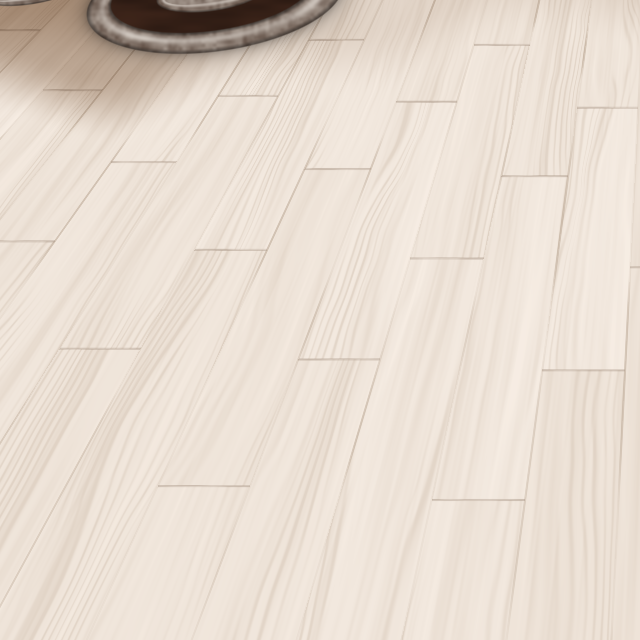
This texture is drawn by a WebGL 1 fragment shader. Its source:

```glsl
precision highp float;
uniform vec2 u_resolution;

float hash(vec2 p) {
  p = fract(p * vec2(0.1031, 0.1137));
  p += dot(p, p.yx + 33.33);
  return fract((p.x + p.y) * p.x * 7.13);
}

float noise(vec2 p) {
  vec2 i = floor(p), f = fract(p);
  f = f * f * (3.0 - 2.0 * f);
  return mix(mix(hash(i), hash(i + vec2(1.0, 0.0)), f.x),
             mix(hash(i + vec2(0.0, 1.0)), hash(i + vec2(1.0, 1.0)), f.x), f.y);
}

// Approximate signed distance to an ellipse tilted by 8 degrees
float ellipse(vec2 p, vec2 center, vec2 radius) {
  p -= center;
  p = vec2(0.99 * p.x - 0.139 * p.y, 0.139 * p.x + 0.99 * p.y);
  float k = length(p / radius);
  return k * (k - 1.0) / max(length(p / (radius * radius)), 0.001);
}

float cover(float d) {
  return 1.0 - smoothstep(-0.0015, 0.0015, d);
}

float line(float d, float width) {
  return 1.0 - smoothstep(width * 0.3, width, d);
}

// Streaks and wavy growth rings along one plank
float woodGrain(vec2 p, float seed) {
  vec2 offset = vec2(seed * 91.0, seed * 57.0);
  float warp = noise(vec2(p.x * 1.6, p.y * 2.2) + offset);
  float x = p.x + 0.32 * warp + 0.04 * noise(p * vec2(3.0, 9.0) + offset);
  float broad = noise(vec2(x * 5.0, p.y * 0.9) + offset);
  float medium = noise(vec2(x * 15.0, p.y * 1.6) + offset.yx);
  float fine = noise(vec2(p.x * 33.0, p.y * 3.5) + offset);
  float rings = pow(0.5 + 0.5 * sin(x * 62.0 + 5.0 * broad), 3.0);
  float ringZone = smoothstep(0.4, 0.75, noise(p * vec2(2.2, 1.3) + offset + 13.0));
  return 0.3 * broad + 0.32 * medium + 0.2 * fine + 0.42 * rings * ringZone;
}

vec3 woodFloor(vec2 p) {
  // Perspective: planks converge far above the upper right corner
  float depth = 1.99 - p.y;
  float across = ((p.x - 1.056) / depth + 0.0506) / 0.0824;
  float column = floor(across);
  float along = (1.0 / depth - 0.6375) / 0.2258 - 0.323 * (column + 1.0);
  float row = floor(along);
  vec2 local = vec2(across - column, along - row);
  float seed = hash(vec2(column + 40.0, row + 23.0));
  float tone = hash(vec2(column + 71.0, row + 9.0));

  vec3 color = mix(vec3(0.935, 0.893, 0.85), vec3(0.953, 0.915, 0.877), tone);
  float grain = woodGrain(local, seed);
  color = mix(color, vec3(0.80, 0.73, 0.66), 0.42 * smoothstep(0.28, 0.95, grain));
  color += 0.014 * (1.0 - smoothstep(0.15, 0.32, grain));

  // Faint long seams, broken up along their length, and crisper end joints
  float side = min(local.x, 1.0 - local.x) * 0.0824 * depth;
  float end = min(local.y, 1.0 - local.y) * 0.2258 * depth * depth;
  float edgeId = floor(across + 0.5);
  float broken = smoothstep(0.4, 0.85, noise(vec2(edgeId * 7.3 + 50.0, 5.0 / depth * 3.0)));
  color = mix(color, vec3(0.70, 0.62, 0.54), line(side, 0.0026) * (0.1 + 0.4 * broken));
  float jointWear = 0.28 + 0.3 * noise(vec2(across * 5.0 + 60.0, row + 30.0));
  color = mix(color, vec3(0.68, 0.61, 0.55), line(end, 0.0026) * jointWear);
  return color;
}

// Mottled metal, lit across its profile from outer edge (0) to inner edge (1)
vec3 agedMetal(vec2 p, float profile) {
  float mottle = 0.6 * noise(p * 70.0 + 20.0) + 0.4 * noise(p * 170.0 + 20.0);
  vec3 color = mix(vec3(0.36, 0.29, 0.25), vec3(0.65, 0.60, 0.56), mottle);
  float sweep = 0.45 + 0.55 * noise(vec2(p.x * 14.0 + 3.0, 2.0));
  float shine = exp(-pow((profile - 0.62) / 0.17, 2.0)) * sweep;
  color = mix(color, vec3(0.87, 0.84, 0.81), 0.8 * shine);
  color *= 0.6 + 0.4 * smoothstep(0.0, 0.25, profile);
  return color * (1.0 - 0.45 * smoothstep(0.8, 1.0, profile));
}

void main() {
  vec2 p = gl_FragCoord.xy / u_resolution;
  vec2 q = vec2(p.x, 1.0 - p.y);
  vec3 color = woodFloor(p);

  // Soft cast shadow, deepest at the upper left
  float border = 0.16 - 0.19 * max(q.x - 0.2, 0.0) + 0.025 * sin(q.x * 15.0 - 1.0);
  float shadow = 1.0 - smoothstep(border - 0.07, border + 0.04, q.y);
  float strength = mix(0.75, 0.22, smoothstep(0.1, 0.6, q.x));
  strength += 0.3 * (1.0 - smoothstep(0.0, 0.11, q.y)) * (1.0 - smoothstep(0.1, 0.35, q.x));
  color *= mix(vec3(1.0), vec3(0.71, 0.63, 0.56), shadow * strength);

  // Round pedestal: contact shadow, metal rim, dark recess, inner collar
  float rim = ellipse(q, vec2(0.336, -0.001), vec2(0.202, 0.081));
  float recess = ellipse(q, vec2(0.330, -0.010), vec2(0.158, 0.058));
  float collar = ellipse(q, vec2(0.330, -0.010), vec2(0.086, 0.027));
  color *= 1.0 - 0.28 * exp(-max(rim, 0.0) * 90.0);
  float profile = clamp(-rim / max(recess - rim, 0.001), 0.0, 1.0);
  color = mix(color, agedMetal(q, profile), cover(rim));
  vec3 darkWood = vec3(0.20, 0.12, 0.085) * (0.85 + 0.35 * noise(q * vec2(20.0, 90.0) + 9.0));
  color = mix(color, darkWood, cover(recess));
  color = mix(color, agedMetal(q, clamp(-collar / 0.018, 0.0, 0.8)), cover(collar));

  // Edge of a second metal foot in the corner
  float foot = ellipse(q, vec2(0.045, -0.010), vec2(0.068, 0.017));
  color = mix(color, agedMetal(q, clamp(-foot / 0.015, 0.0, 0.8)), cover(foot));

  gl_FragColor = vec4(color, 1.0);
}
```
